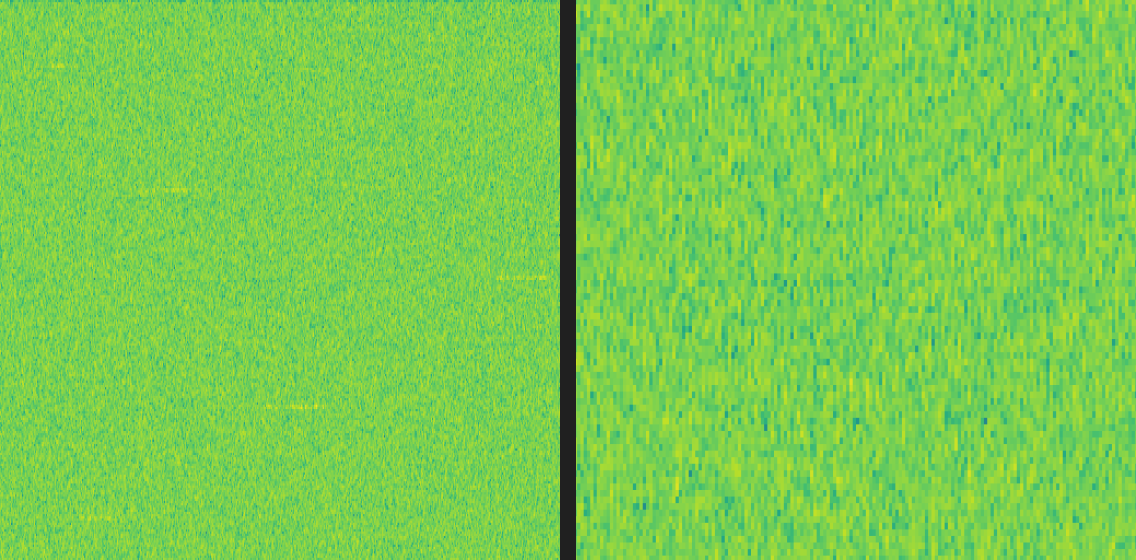
Left: the whole. Right: its middle third, enlarged.
This texture is drawn by a WebGL 1 fragment shader. Its source:

```glsl
precision highp float;
uniform vec2 u_resolution;

const vec2 GRID = vec2(512.0, 256.0);      // time columns, frequency rows
const float LEVEL_BASE = 0.7675;           // colour level at unit power
const float LEVEL_PER_LOG = 0.066;         // level gained per unit of log power
const float EDGE_ROW_DROP = 0.18;
const float MIDDLE_ROW_DROP = 0.09;
const float NOTCH_DROP = 0.10;
const vec2 NOTCH_CENTRE = vec2(0.462, 0.502);
const vec2 NOTCH_RADIUS = vec2(0.014, 0.012);
const int STREAK_COUNT = 5;
const float STREAK_GAIN = 0.08;
const float STREAK_ROWS = 2.0;
const float DASH_COLUMNS = 3.0;
const float DASH_GAP = 0.45;               // share of dashes left out
const float TAU = 6.283185;

const vec3 INDIGO = vec3(0.208, 0.373, 0.553);
const vec3 BLUE   = vec3(0.165, 0.471, 0.557);
const vec3 TEAL   = vec3(0.129, 0.569, 0.549);
const vec3 JADE   = vec3(0.133, 0.659, 0.518);
const vec3 GREEN  = vec3(0.267, 0.749, 0.439);
const vec3 LIME   = vec3(0.478, 0.820, 0.318);
const vec3 CITRUS = vec3(0.741, 0.875, 0.149);
const vec3 YELLOW = vec3(0.993, 0.906, 0.144);

vec2 scramble(vec2 p) {
  vec3 q = fract(p.xyx * vec3(0.1031, 0.1030, 0.0973));
  q += dot(q, q.yzx + 33.33);
  return fract((q.xx + q.yz) * q.zy);
}

// Two rounds remove the faint lattice that one round leaves
vec2 hash2(vec2 p) {
  return scramble(scramble(p) * 491.0 + p.yx);
}

// Normally distributed pair with a mean square length of one
vec2 gaussian(vec2 p) {
  vec2 h = hash2(p);
  float angle = TAU * h.y;
  return sqrt(-log(max(h.x, 1e-5))) * vec2(cos(angle), sin(angle));
}

// Power of a windowed spectrum: neighbouring rows share part of their noise
float windowedPower(vec2 cell) {
  vec2 amplitude = gaussian(cell)
    - 0.5 * (gaussian(cell - vec2(0.0, 1.0)) + gaussian(cell + vec2(0.0, 1.0)));
  return dot(amplitude, amplitude) / 1.5;
}

// Bright dashed horizontal signals
float streaks(vec2 cell) {
  float total = 0.0;
  for (int i = 0; i < STREAK_COUNT; i++) {
    float id = float(i);
    vec2 place = hash2(vec2(id * 7.0 + 3.0, 91.0));
    float row = floor((id + 0.2 + 0.6 * place.y) / float(STREAK_COUNT) * GRID.y);
    float span = mix(28.0, 56.0, hash2(vec2(id, 47.0)).x);
    float along = cell.x - floor(place.x * (GRID.x - span));
    float inside = step(0.0, along) * step(along, span)
                 * step(row, cell.y) * step(cell.y, row + STREAK_ROWS - 1.0);
    float dash = step(DASH_GAP, hash2(vec2(floor(along / DASH_COLUMNS) + 20.0, id)).x);
    total += inside * mix(0.2, 1.0, dash);
  }
  return total;
}

// Scattered weak cells along the top and middle rows and in one small notch
float drops(vec2 cell) {
  vec2 speck = hash2(cell + vec2(29.0, 613.0));
  float weak = speck.x * speck.x;
  float patchLevel = smoothstep(0.4, 0.9, hash2(vec2(floor(cell.x / 14.0) + 9.0, 5.0)).x);
  float edge = 1.0 - step(0.5, cell.y);
  float middle = 1.0 - step(0.5, abs(cell.y - 0.5 * GRID.y));
  vec2 offset = ((cell + 0.5) / GRID - NOTCH_CENTRE) / NOTCH_RADIUS;
  return weak * (EDGE_ROW_DROP * edge + MIDDLE_ROW_DROP * middle * patchLevel
       + NOTCH_DROP * exp(-dot(offset, offset)));
}

vec3 palette(float level) {
  float s = clamp(level, 0.3, 1.0) * 10.0 - 3.0;
  vec3 c = mix(INDIGO, BLUE, clamp(s, 0.0, 1.0));
  c = mix(c, TEAL, clamp(s - 1.0, 0.0, 1.0));
  c = mix(c, JADE, clamp(s - 2.0, 0.0, 1.0));
  c = mix(c, GREEN, clamp(s - 3.0, 0.0, 1.0));
  c = mix(c, LIME, clamp(s - 4.0, 0.0, 1.0));
  c = mix(c, CITRUS, clamp(s - 5.0, 0.0, 1.0));
  return mix(c, YELLOW, clamp(s - 6.0, 0.0, 1.0));
}

vec3 cellColour(vec2 cell) {
  vec2 seed = cell + 17.0;
  float power = windowedPower(seed) + windowedPower(seed + vec2(811.0, 433.0));
  float level = LEVEL_BASE + LEVEL_PER_LOG * log(max(power, 1e-4));
  return palette(level + STREAK_GAIN * streaks(cell) - drops(cell));
}

void main() {
  vec2 uv = gl_FragCoord.xy / u_resolution;
  uv.y = 1.0 - uv.y;

  // Blend neighbouring cells only across one pixel at their borders
  vec2 p = uv * GRID - 0.5;
  vec2 cell = floor(p);
  vec2 blend = clamp((p - cell - 0.5) * u_resolution / GRID + 0.5, 0.0, 1.0);
  vec3 upper = mix(cellColour(cell), cellColour(cell + vec2(1.0, 0.0)), blend.x);
  vec3 lower = mix(cellColour(cell + vec2(0.0, 1.0)), cellColour(cell + 1.0), blend.x);
  gl_FragColor = vec4(mix(upper, lower, blend.y), 1.0);
}
```
